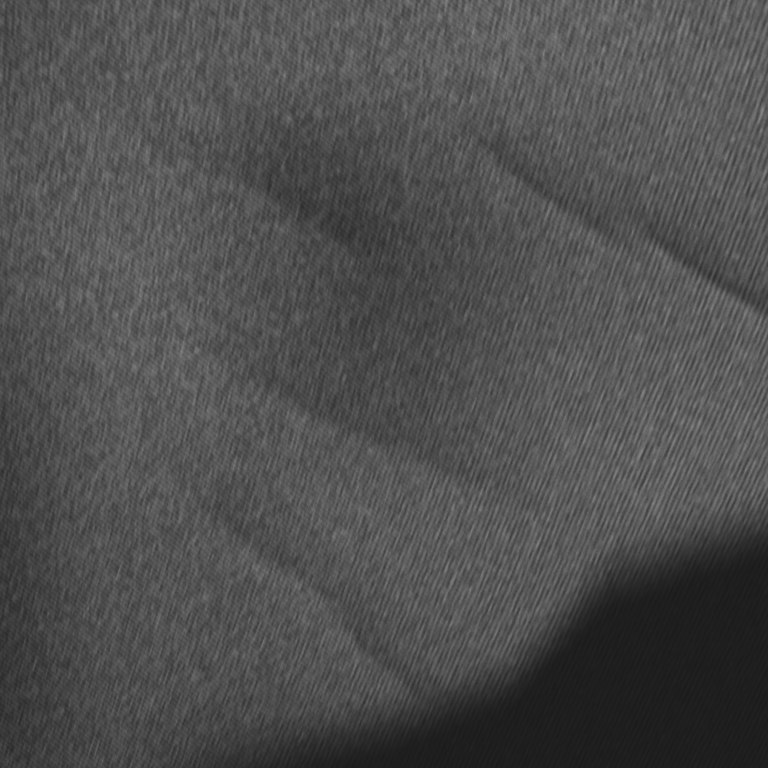
Reproduce this texture procedurally as a Shadertoy shader.

```glsl
// Dark grey twill cloth with soft diagonal folds and a deep shadow at the lower right.
// Broad tone comes from soft pools of light and one-sided creases; the weave is
// made of ribs that fan out to the right, a faint counter-diagonal and thread noise.

const float CLOTH_TONE = 0.339;
const float SHADOW_TONE = 0.118;
const float RIB_PERIOD = 0.0061;
const float CROSS_PERIOD = 0.0054;
const float THREAD_LEAN = 0.42;
const float THREAD_BEND = 0.13;
const float THREAD_FAN = 0.20;

float hash(vec2 cell) {
    vec3 q = fract(vec3(cell.xyx) * 0.1031);
    q += dot(q, q.yzx + 33.33);
    return fract((q.x + q.y) * q.z);
}

float valueNoise(vec2 p) {
    vec2 cell = floor(p);
    vec2 f = fract(p);
    f = f * f * (3.0 - 2.0 * f);
    float low = mix(hash(cell), hash(cell + vec2(1, 0)), f.x);
    float high = mix(hash(cell + vec2(0, 1)), hash(cell + vec2(1, 1)), f.x);
    return mix(low, high, f.y);
}

float cloudNoise(vec2 p) {
    float sum = 0.0;
    float weight = 0.5;
    for (int i = 0; i < 4; i++) {
        sum += weight * (valueNoise(p) - 0.5);
        p = mat2(0.8, 0.6, -0.6, 0.8) * p * 2.0 + 7.3;
        weight *= 0.5;
    }
    return sum;
}

// Soft elliptical pool, 1 at its centre
float pool(vec2 p, vec2 centre, vec2 radius) {
    vec2 d = (p - centre) / radius;
    return exp(-dot(d, d));
}

// Fold from a to b: lit on its lower side, dark on its upper side
float crease(vec2 p, vec2 a, vec2 b, float width, float edge) {
    vec2 axis = b - a;
    float len = length(axis);
    axis /= len;
    float along = dot(p - a, axis) / len;
    float across = dot(p - a, vec2(-axis.y, axis.x));
    across += 0.006 * sin(along * 5.0);
    float fade = smoothstep(-0.15, 0.3, along) * (1.0 - smoothstep(0.7, 1.1, along));
    float falloff = exp(-abs(across) / width);
    return fade * falloff * mix(0.4, -1.0, smoothstep(-edge, edge, across));
}

// Large-scale light on the cloth
float drapeTone(vec2 p) {
    float tone = CLOTH_TONE + 0.045 * cloudNoise(p * 4.0);
    tone += 0.040 * pool(p, vec2(0.75, 0.98), vec2(0.50, 0.22));
    tone += 0.034 * pool(p, vec2(0.16, 0.66), vec2(0.16, 0.28));
    tone += 0.034 * pool(p, vec2(0.86, 0.42), vec2(0.22, 0.14));
    tone += 0.026 * pool(p, vec2(0.48, 0.33), vec2(0.14, 0.10));
    tone -= 0.070 * pool(p, vec2(0.50, 0.61), vec2(0.17, 0.22));
    tone -= 0.035 * pool(p, vec2(0.40, 0.79), vec2(0.11, 0.08));
    tone -= 0.130 * pool(p, vec2(-0.03, 0.25), vec2(0.13, 0.38));
    tone -= 0.090 * pool(p, vec2(0.32, -0.03), vec2(0.25, 0.14));
    tone -= 0.040 * pool(p, vec2(0.00, 1.00), vec2(0.14, 0.22));
    return tone;
}

float foldTone(vec2 p) {
    float tone = 0.060 * crease(p, vec2(0.30, 0.79), vec2(0.50, 0.64), 0.045, 0.016);
    tone += 0.095 * crease(p, vec2(0.60, 0.835), vec2(0.84, 0.645), 0.024, 0.012);
    tone += 0.120 * crease(p, vec2(0.81, 0.72), vec2(1.08, 0.53), 0.030, 0.010);
    tone += 0.055 * crease(p, vec2(0.25, 0.55), vec2(0.70, 0.32), 0.035, 0.014);
    tone += 0.060 * crease(p, vec2(0.22, 0.38), vec2(0.47, 0.18), 0.030, 0.014);
    tone += 0.080 * crease(p, vec2(0.42, 0.22), vec2(0.56, 0.07), 0.025, 0.012);
    tone += 0.025 * crease(p, vec2(0.10, 0.87), vec2(0.34, 0.74), 0.040, 0.018);
    return tone;
}

float wave(float distanceAcross, float period) {
    return sin(6.28318 * distanceAcross / period);
}

// Thread-scale relief, centred on zero
float weave(vec2 p) {
    vec2 bent = p + 0.008 * vec2(cloudNoise(p * 3.0), cloudNoise(p * 3.0 + 19.0));
    vec2 along = vec2(sin(THREAD_LEAN), cos(THREAD_LEAN));
    vec2 thread = vec2(dot(bent, vec2(along.y, -along.x)), dot(bent, along));
    // Threads stand steeper towards the top and the left
    thread.x += THREAD_BEND * (p.y - 0.3) * (p.y - 0.3) + THREAD_FAN * (1.0 - p.x) * p.y;
    float ribShare = smoothstep(0.25, 0.9, p.x - 0.45 * (p.y - 0.45));
    float broken = 0.6 + 0.8 * valueNoise(thread * vec2(150.0, 60.0) + 11.0);
    float ribs = wave(thread.x, RIB_PERIOD) * broken * mix(0.014, 0.048, ribShare);
    float counter = wave(dot(bent, vec2(0.64, 0.77)), CROSS_PERIOD);
    counter *= mix(0.015, 0.002, ribShare);
    float fibre = valueNoise(thread * vec2(430.0, 110.0) + 40.0) - 0.5;
    float glint = pow(valueNoise(thread * vec2(360.0, 80.0) + 90.0), 5.0);
    float grain = valueNoise(p * 500.0) - 0.5;
    fibre *= mix(0.115, 0.08, ribShare);
    return ribs + counter + fibre + 0.075 * (glint - 0.12) + 0.03 * grain;
}

// 1 inside the cast shadow, with a soft rising border
float castShadow(vec2 p) {
    float border = 0.09 + 0.33 * (p.x - 0.55) + 0.09 * smoothstep(0.64, 0.81, p.x);
    border += 0.025 * cloudNoise(p * 6.0 + 3.0);
    return 1.0 - smoothstep(-0.065, 0.045, p.y - border);
}

void mainImage(out vec4 fragColor, in vec2 fragCoord) {
    vec2 p = fragCoord / iResolution.xy;
    float relief = weave(p);
    float cloth = drapeTone(p) + foldTone(p);
    cloth += relief * clamp(cloth / CLOTH_TONE, 0.4, 1.2);
    float tone = mix(cloth, SHADOW_TONE + 0.12 * relief, castShadow(p));
    fragColor = vec4(vec3(clamp(tone, 0.0, 1.0)), 1.0);
}
```
